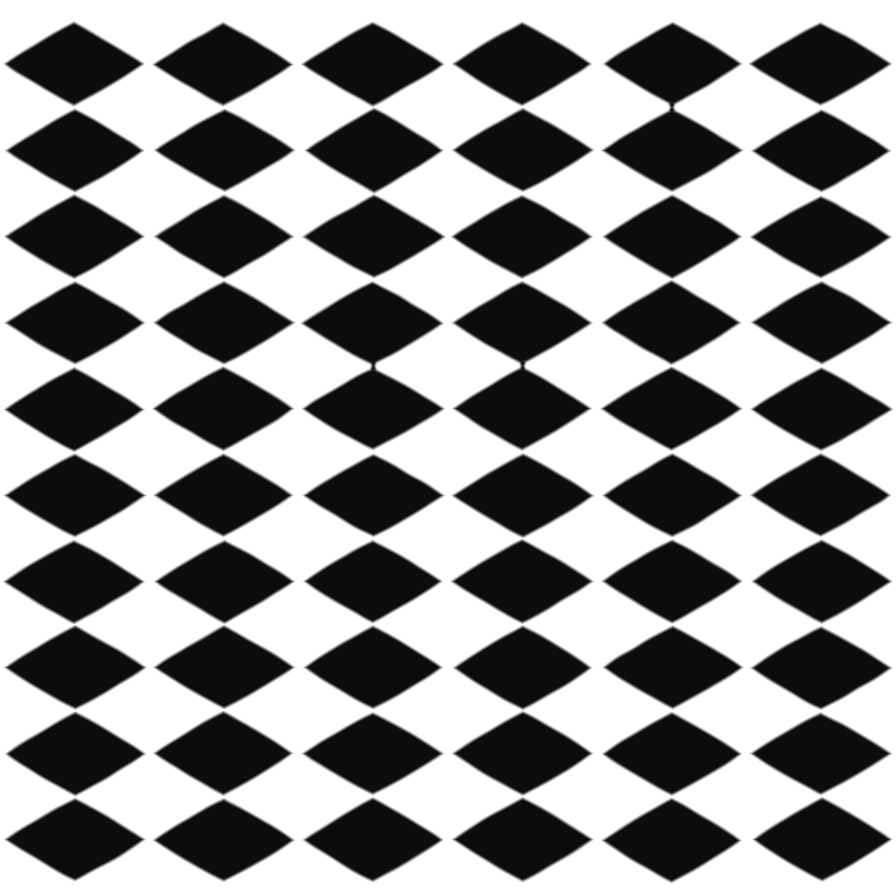
Write a WebGL 2 fragment shader that draws this pattern.

```glsl
#version 300 es
precision highp float;
// Six columns by ten rows of soft black lozenges on white, as if inked by hand.
// Each grid cell holds one slightly bulging diamond; hashes nudge its place and
// size, gradient noise wavers its outline, and a few tips bleed together.

uniform vec2 u_resolution;
out vec4 fragColor;

const vec3 PAPER = vec3(1.0);
const vec3 INK = vec3(0.047);
const vec2 GRID = vec2(6.0, 10.0);
const vec2 PITCH = vec2(1.0 / 6.0, 0.0962);
const vec2 GRID_ORIGIN = vec2(0.0, 0.0144);
const vec2 HALF_SIZE = vec2(0.0768, 0.0455);
const float BULGE = 1.06;      // 1.0 gives straight sides
const float SOFTNESS = 0.0026; // half width of the blurred edge

vec2 hash2(vec2 p) {
    vec3 q = fract(vec3(p.xyx) * vec3(0.1031, 0.1030, 0.0973));
    q += dot(q, q.yzx + 33.33);
    return fract((q.xx + q.yz) * q.zy) * 2.0 - 1.0;
}

float gradientNoise(vec2 p) {
    vec2 i = floor(p);
    vec2 f = p - i;
    vec2 u = f * f * (3.0 - 2.0 * f);
    float a = dot(hash2(i), f);
    float b = dot(hash2(i + vec2(1.0, 0.0)), f - vec2(1.0, 0.0));
    float c = dot(hash2(i + vec2(0.0, 1.0)), f - vec2(0.0, 1.0));
    float d = dot(hash2(i + 1.0), f - 1.0);
    return mix(mix(a, b, u.x), mix(c, d, u.x), u.y);
}

// Approximate distance to a diamond whose sides bow outward with the power n
float diamond(vec2 p, vec2 halfSize, float n) {
    vec2 q = max(abs(p) / halfSize, 1e-4);
    vec2 slope = n * pow(q, vec2(n - 1.0)) / halfSize;
    return (dot(pow(q, vec2(n)), vec2(1.0)) - 1.0) / length(slope);
}

// Small hourglass of ink joining two facing tips
float neck(vec2 p, float halfWidth, float halfHeight) {
    return max(abs(p.x) - halfWidth - 0.4 * abs(p.y), abs(p.y) - halfHeight);
}

// Joints, numbered by column and lower row edge, where the ink has bled
bool isJoined(vec2 joint) {
    bool middlePair = joint.y == 6.0 && abs(joint.x - 2.5) < 1.0;
    return middlePair || joint == vec2(4.0, 9.0);
}

void main() {
    vec2 uv = gl_FragCoord.xy / u_resolution;
    vec2 gridPos = (uv - GRID_ORIGIN) / PITCH;
    vec2 cell = clamp(floor(gridPos), vec2(0.0), GRID - 1.0);

    // Diamond of this cell, with small changes of place, size and outline
    vec2 shift = hash2(cell + 17.0) * vec2(0.0009, 0.0006);
    vec2 growth = hash2(cell + 71.0) * vec2(0.0011, 0.0006);
    vec2 local = (gridPos - cell - 0.5) * PITCH - shift;
    float dist = diamond(local, HALF_SIZE + growth, BULGE);
    dist += 0.0012 * gradientNoise(uv * 34.0);

    // Ink bridges across row edges
    vec2 joint = vec2(cell.x, round(gridPos.y));
    if (isJoined(joint)) {
        vec2 fromJoint = (gridPos - joint - vec2(0.5, 0.0)) * PITCH;
        dist = min(dist, neck(fromJoint, 0.0016, 0.006));
    }

    float blur = max(SOFTNESS, 0.75 / min(u_resolution.x, u_resolution.y));
    float ink = 1.0 - smoothstep(-blur, blur, dist);
    fragColor = vec4(mix(PAPER, INK, ink), 1.0);
}
```
